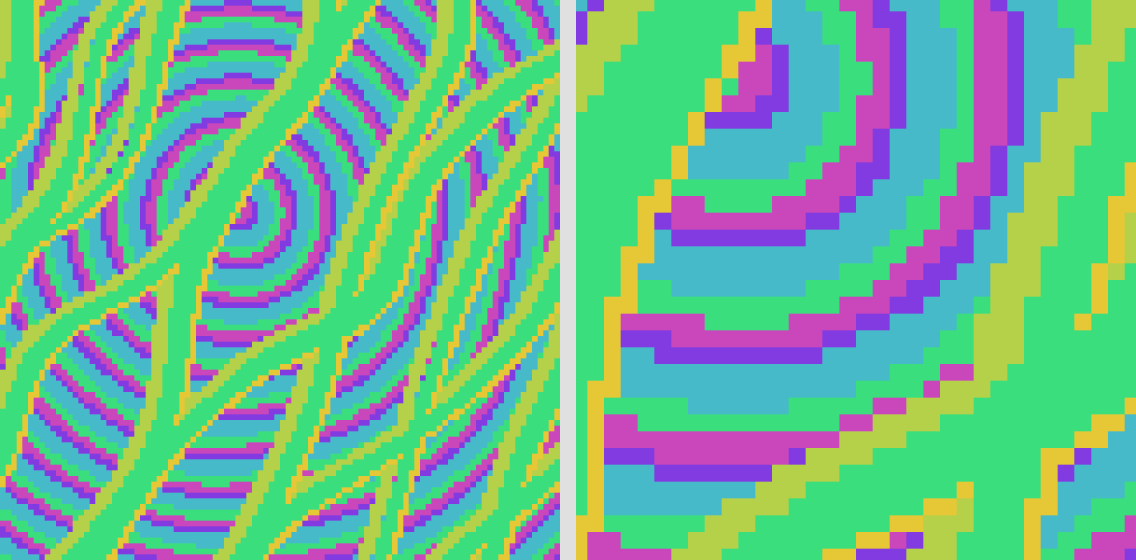
Left, the full canvas; right, a detail of the centre.
This pattern is drawn by a Shadertoy shader. Its source:

```glsl
const vec3 GREEN   = vec3(0.23, 0.87, 0.49);
const vec3 TEAL    = vec3(0.28, 0.73, 0.79);
const vec3 MAGENTA = vec3(0.79, 0.28, 0.73);
const vec3 VIOLET  = vec3(0.51, 0.23, 0.88);
const vec3 LIME    = vec3(0.71, 0.82, 0.29);
const vec3 YELLOW  = vec3(0.90, 0.78, 0.21);

const float CELLS = 100.0;        // mosaic cells along the canvas height
const float TUBE_PERIOD = 0.235;  // spacing of the tubes in one family
const float TUBE_RADIUS = 0.0165;
const float RING_PERIOD = 0.068;
const int SAMPLES = 3;            // antialiasing samples per axis

float hash(vec2 p) {
    vec3 q = fract(p.xyx * vec3(0.1031, 0.1030, 0.0973));
    q += dot(q, q.yzx + 33.33);
    return fract((q.x + q.y) * q.z);
}

// Smooth value noise in 0..1
float noise(vec2 p) {
    vec2 i = floor(p);
    vec2 f = fract(p);
    f = f * f * (3.0 - 2.0 * f);
    float low  = mix(hash(i), hash(i + vec2(1, 0)), f.x);
    float high = mix(hash(i + vec2(0, 1)), hash(i + vec2(1, 1)), f.x);
    return mix(low, high, f.y);
}

// Distance to the nearest of many meandering parallel lines
float lineDistance(vec2 p, float angle, float period, float seed) {
    vec2 normal = vec2(sin(angle), -cos(angle));
    float meander = 0.9 * (noise(p * 3.0 + seed) - 0.5);
    float phase = dot(p, normal) / period + meander;
    return abs(fract(phase) - 0.5) * period;
}

// Two families cross at a narrow angle and leave lens-shaped gaps
bool insideTube(vec2 p, float radius) {
    float steep   = lineDistance(p, 1.18, TUBE_PERIOD, 17.3);
    float shallow = lineDistance(p, 0.83, TUBE_PERIOD, 52.8);
    return min(steep, shallow) < radius;
}

// Concentric four-colour bands, slightly wobbled
vec3 ringColor(vec2 p, vec2 center, float period) {
    float radius = length(p - center) + 0.016 * (noise(p * 6.0 + 80.0) - 0.5);
    float phase = fract(radius / period + 0.49);
    if (phase < 0.39) return TEAL;
    if (phase < 0.63) return GREEN;
    if (phase < 0.85) return MAGENTA;
    return VIOLET;
}

// Tubes, their thin and thick rims, then the rings in the gaps
vec3 patternColor(vec2 p) {
    if (insideTube(p, TUBE_RADIUS)) return GREEN;
    if (insideTube(p + vec2(-0.011, 0.004), TUBE_RADIUS)) return YELLOW;
    if (insideTube(p + vec2(0.026, -0.005), TUBE_RADIUS)) return LIME;
    return ringColor(p, vec2(0.423, 0.622), RING_PERIOD);
}

vec2 snapToCell(vec2 p, float cells) {
    return (floor(p * cells) + 0.5) / cells;
}

void mainImage(out vec4 fragColor, in vec2 fragCoord) {
    vec3 color = vec3(0.0);
    // Average samples within the pixel to smooth the cell borders
    for (int y = 0; y < SAMPLES; y++) {
        for (int x = 0; x < SAMPLES; x++) {
            vec2 offset = (vec2(x, y) + 0.5) / float(SAMPLES) - 0.5;
            vec2 p = (fragCoord + offset) / iResolution.y;
            color += patternColor(snapToCell(p, CELLS));
        }
    }
    fragColor = vec4(color / float(SAMPLES * SAMPLES), 1.0);
}
```
